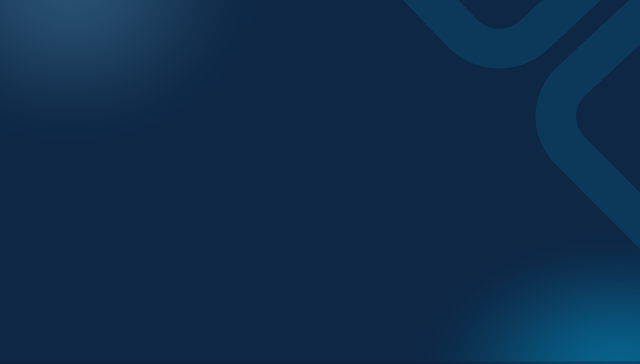
Reproduce this background procedurally as a Shadertoy shader.

```glsl
// Deep navy backdrop with two soft elliptical glows in opposite corners
// and two rounded chevron bands at the upper right. Each band is the outline
// of a rounded corner, given by a signed distance; lengths are in canvas heights.

const vec3 NAVY      = vec3(0.051, 0.153, 0.270);
const vec3 BAND_BLUE = vec3(0.047, 0.222, 0.352);
const vec3 STEEL     = vec3(0.157, 0.312, 0.438);
const vec3 CYAN      = vec3(0.028, 0.385, 0.550);
const vec3 BASE_LINE = vec3(0.048, 0.115, 0.210);

const float BAND_RADIUS = 0.137;
const float BAND_HALF_WIDTH = 0.0548;

// Soft ellipse: 1 at its centre, easing to 0 at its radii
float glow(vec2 p, vec2 centre, vec2 radii) {
    return 1.0 - smoothstep(0.0, 1.0, length((p - centre) / radii));
}

// Distance to a near-square wedge with the given outward side normals
float wedgeDistance(vec2 p, vec2 apex, vec2 normalA, vec2 normalB) {
    vec2 side = vec2(dot(p - apex, normalA), dot(p - apex, normalB));
    return length(max(side, 0.0)) + min(max(side.x, side.y), 0.0);
}

// Coverage of a band that runs around a wedge at a fixed distance
float band(float wedge, float radius, float halfWidth, float pixel) {
    float d = abs(wedge - radius) - halfWidth;
    return 1.0 - smoothstep(-0.5 * pixel, 0.5 * pixel, d);
}

void mainImage(out vec4 fragColor, in vec2 fragCoord) {
    float pixel = 1.0 / iResolution.y;
    vec2 p = fragCoord * pixel;
    p.x *= 1.7534 * iResolution.y / iResolution.x;

    // Rounded chevrons: one opens upward, the other to the right
    float upper = wedgeDistance(p, vec2(1.3676, 1.0023),
                                vec2(-0.720, -0.694), vec2(0.682, -0.731));
    float right = wedgeDistance(p, vec2(1.662, 0.680),
                                vec2(-0.682, 0.731), vec2(-0.710, -0.704));
    float bands = max(band(upper, BAND_RADIUS, BAND_HALF_WIDTH, pixel),
                      band(right, BAND_RADIUS, BAND_HALF_WIDTH, pixel));
    vec3 color = mix(NAVY, BAND_BLUE, bands);

    // Corner glows
    color = mix(color, STEEL, glow(p, vec2(0.194, 1.046), vec2(0.548, 0.468)));
    color = mix(color, CYAN, glow(p, vec2(1.696, -0.027), vec2(0.580, 0.400)));

    // Thin shaded line along the lower edge
    float baseLine = 1.0 - smoothstep(0.005, 0.010, p.y);
    color = mix(color, BASE_LINE, 0.4 * baseLine);

    fragColor = vec4(color, 1.0);
}
```
